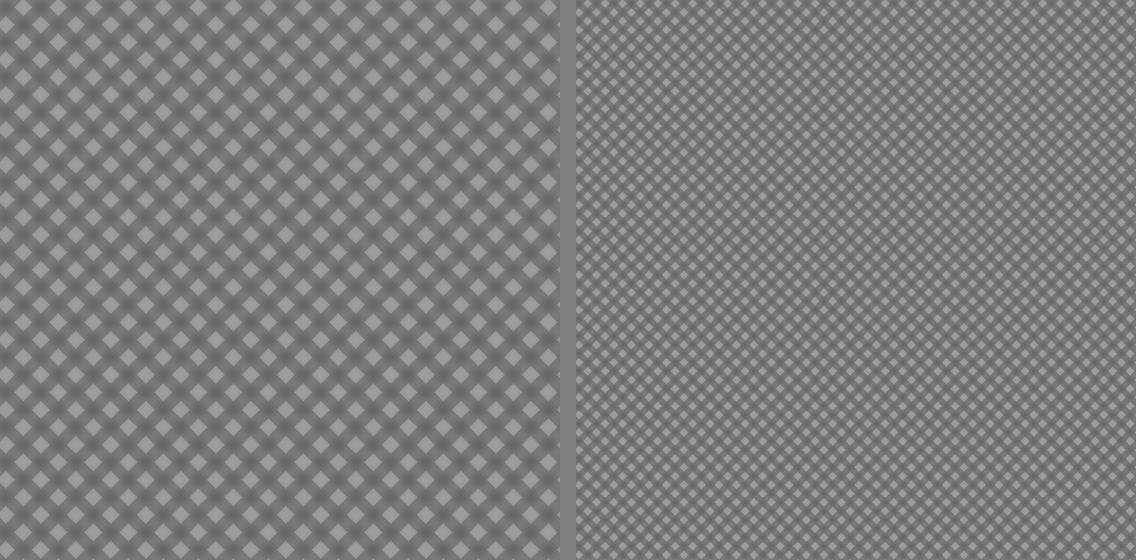
Left: one tile. Right: repeated 2 by 2.
This pattern is drawn by a WebGL 1 fragment shader. Its source:

```glsl
precision highp float;

uniform vec2 u_resolution;

const float TAU = 6.2831853;
const float REPEATS = 16.0;
const float DIAMOND_RADIUS = 0.257;
const float THREADS = 8.0;
const vec2 LATTICE_OFFSET = vec2(0.667, -0.208);

// Distance along each axis to the nearest lattice point
vec2 latticeDistance(vec2 p) {
  return abs(fract(p + 0.5) - 0.5);
}

// Smooth wave: 0 at whole numbers, 1 halfway between them
vec2 softBand(vec2 p) {
  return 0.5 - 0.5 * cos(TAU * p);
}

// Crossed bands, darkest where they overlap
float bandShade(vec2 p) {
  vec2 band = softBand(p);
  return mix(0.475, 0.40, band.x * band.y);
}

// Pale opening, slightly darker toward its rim
float diamondShade(float reach) {
  float rim = clamp(reach / DIAMOND_RADIUS, 0.0, 1.0);
  return mix(0.617, 0.590, rim * rim * rim);
}

// Faint ripple of threads running both ways
float threadRipple(vec2 p, float count) {
  vec2 ripple = cos(TAU * count * p);
  return 0.5 * (ripple.x + ripple.y);
}

void main() {
  vec2 cell = gl_FragCoord.xy / u_resolution * REPEATS - LATTICE_OFFSET;
  float pixel = REPEATS / min(u_resolution.x, u_resolution.y);

  // Diagonal axes turn the diamonds into squares
  vec2 weave = vec2(cell.x + cell.y, cell.x - cell.y);
  vec2 offset = latticeDistance(weave);
  float reach = max(offset.x, offset.y);

  float opening = 1.0 - smoothstep(-pixel, pixel, reach - DIAMOND_RADIUS);
  float shade = mix(bandShade(weave), diamondShade(reach), opening);
  shade += 0.005 * threadRipple(weave, THREADS);

  gl_FragColor = vec4(vec3(shade), 1.0);
}
```
